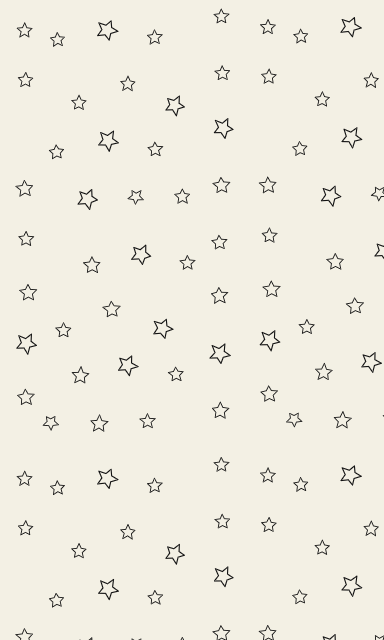
This pattern is drawn by a Shadertoy shader. Its source:

```glsl
// Small hand-inked outline stars scattered on cream paper, in a tile that repeats.
// Each tile is a 5 by 8 grid, loosened by a row sway, a column zigzag and jitter;
// every star is the distance to a ten-sided outline with slightly uneven corners.

const float PI = 3.14159265;
const vec3 PAPER = vec3(0.953, 0.941, 0.894);
const vec3 INK = vec3(0.07, 0.07, 0.07);

// Lengths are in units of 1/768 of the canvas height, with y pointing down.
const float CANVAS_HEIGHT = 768.0;
const vec2 TILE = vec2(292.0, 538.0);
const float TILE_RISE = 4.0;             // each tile sits this much above its left one
const int COLUMNS = 5;
const int ROWS = 8;
const vec2 GRID_ORIGIN = vec2(32.0, 36.0);
const float JITTER = 5.0;

const float BIG_RADIUS = 12.4;
const float MEDIUM_RADIUS = 10.4;
const float SMALL_RADIUS = 9.2;
const float INNER_RATIO = 0.49;
const float CORNER_WOBBLE = 0.12;
const float BIG_TILT = 0.45;
const float TURNED_TILT = 0.66;
const float TILT_WOBBLE = 0.14;
const float BIG_LINE = 1.35;
const float SMALL_LINE = 1.05;

float hash(vec2 p) {
    return fract(sin(dot(p, vec2(127.1, 311.7))) * 43758.5453);
}

float segmentDistance(vec2 p, vec2 a, vec2 b) {
    vec2 ab = b - a;
    return length(p - a - ab * clamp(dot(p - a, ab) / dot(ab, ab), 0.0, 1.0));
}

// Corner of a unit star: even corners are tips, odd ones are notches.
vec2 starCorner(int index, float tilt, vec2 seed) {
    int i = index % 10;
    float angle = float(i) * PI / 5.0 + tilt;
    float reach = i % 2 == 0 ? 1.0 : INNER_RATIO;
    reach *= 1.0 + CORNER_WOBBLE * (hash(seed + float(i) * 3.7) - 0.5);
    return reach * vec2(sin(angle), -cos(angle));
}

float starOutline(vec2 p, float radius, float tilt, vec2 seed) {
    float d = 1e3;
    for (int i = 0; i < 10; i++) {
        vec2 a = radius * starCorner(i, tilt, seed);
        vec2 b = radius * starCorner(i + 1, tilt, seed);
        d = min(d, segmentDistance(p, a, b));
    }
    return d;
}

// Centre of the star in a grid cell, relative to its tile.
vec2 starCentre(int column, int row) {
    float c = float(column), r = float(row);
    vec2 centre = GRID_ORIGIN + vec2(c, r) * TILE / vec2(COLUMNS, ROWS);
    // Inner columns sway sideways from row to row.
    float sway = -20.0 * cos(6.0 * PI * r / 7.0) - 15.0 * sin(0.4 * PI * r);
    centre.x += sway * min(1.0, c * (4.0 - c));
    // Odd columns drop, outer columns lift.
    if (column % 2 == 1) centre.y += 11.0 - 11.0 * cos(0.5 * PI * (r - 3.0));
    if (column == 0) centre.y -= 4.5 * r;
    if (column == COLUMNS - 1) centre.y -= 15.0;
    vec2 cell = vec2(c, r);
    return centre + JITTER * (vec2(hash(cell), hash(cell + 17.3)) - 0.5);
}

// Offset to the nearest copy of a point on the sheared tile lattice.
vec2 nearestCopy(vec2 offset) {
    float across = round(offset.x / TILE.x);
    offset -= across * vec2(TILE.x, -TILE_RISE);
    offset.y -= TILE.y * round(offset.y / TILE.y);
    return offset;
}

void mainImage(out vec4 fragColor, in vec2 fragCoord) {
    float pixel = CANVAS_HEIGHT / iResolution.y;
    vec2 p = vec2(fragCoord.x, iResolution.y - fragCoord.y) * pixel;
    float ink = 0.0;

    for (int row = 0; row < ROWS; row++) {
        for (int column = 0; column < COLUMNS; column++) {
            if (column == 0 && row == 2) continue;   // one gap in the scatter
            vec2 offset = nearestCopy(p - starCentre(column, row));
            if (length(offset) > BIG_RADIUS * 1.2 + pixel) continue;

            // Size and tilt follow diagonals of the grid.
            bool big = (column == 2 && row % 2 == 0) || (column - row + 8) % 4 == 2;
            bool medium = row > 2 && (column + row) % 2 == 1 && column != 3;
            bool turned = 4 * column + row == 11;
            float radius = big ? BIG_RADIUS : medium ? MEDIUM_RADIUS : SMALL_RADIUS;
            if (turned) radius = SMALL_RADIUS;
            float tilt = turned ? TURNED_TILT : big ? BIG_TILT : 0.0;
            vec2 seed = vec2(column, row) + 5.1;
            tilt += TILT_WOBBLE * (hash(seed) - 0.5);

            float line = big && !turned ? BIG_LINE : SMALL_LINE;
            float d = starOutline(offset, radius, tilt, seed);
            ink = max(ink, clamp((0.5 * line - d) / pixel + 0.5, 0.0, 1.0));
        }
    }
    fragColor = vec4(mix(PAPER, INK, ink), 1.0);
}
```
